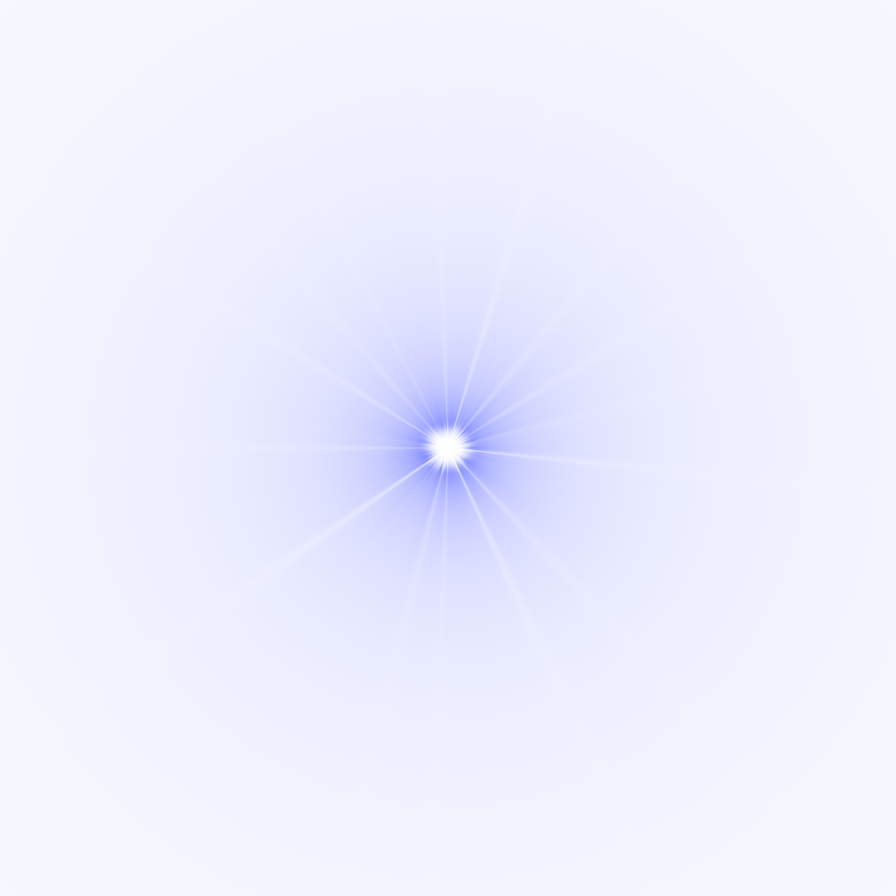
Reproduce this background procedurally as a Shadertoy shader.

```glsl
// A white starburst in a blue-violet halo that fades to a pale lilac field.
// The halo is a softened power law of the radius; a few main rays and
// periodic angular noise thin its tint and give the core a spiky rim.

#define CENTER vec2(0.5, 0.5)
#define HALO_GAIN 0.0268
#define HALO_FALLOFF 0.83
#define HALO_SOFTNESS 0.02
#define TINT_ABSORB vec3(1.0, 0.92, 0.0)
#define CORE_RADIUS 0.0245
#define CORE_SPIKES 0.38
#define RAY_REACH 0.14
#define FINE_RAY_GAIN 0.28
#define FINE_RAY_REACH 0.085

const float TAU = 6.283185;
const int RAY_COUNT = 15;

// Main rays: direction in degrees, half width in degrees, strength
const vec3 RAYS[RAY_COUNT] = vec3[](
    vec3( 14.0, 2.2, 0.25), vec3( 32.0, 2.0, 0.40), vec3( 50.0, 2.0, 0.35),
    vec3( 73.0, 1.5, 0.60), vec3( 92.0, 1.4, 0.38), vec3(117.0, 1.5, 0.25),
    vec3(131.0, 1.6, 0.30), vec3(148.0, 1.7, 0.50), vec3(180.0, 1.5, 0.38),
    vec3(215.0, 1.7, 0.75), vec3(256.0, 1.8, 0.35), vec3(268.0, 1.4, 0.35),
    vec3(295.0, 1.7, 0.65), vec3(313.0, 2.0, 0.42), vec3(354.0, 1.4, 0.60)
);

float hash(float n) {
    n = fract(n * 0.1031);
    n *= n + 33.33;
    n *= n + n;
    return fract(n);
}

// Smooth value noise that closes on itself after one turn
float angularNoise(float turn, float cells, float seed) {
    float x = fract(turn) * cells;
    float cell = floor(x);
    float t = smoothstep(0.0, 1.0, x - cell);
    float a = hash(mod(cell, cells) + seed);
    float b = hash(mod(cell + 1.0, cells) + seed);
    return mix(a, b, t);
}

// Sum of the main rays in one direction
float mainRays(float angle) {
    float sum = 0.0;
    for (int i = 0; i < RAY_COUNT; i++) {
        float offset = angle - radians(RAYS[i].x);
        offset = mod(offset + 0.5 * TAU, TAU) - 0.5 * TAU;
        float q = offset / radians(RAYS[i].y);
        sum += RAYS[i].z * exp(-q * q);
    }
    return min(sum, 0.9);
}

void mainImage(out vec4 fragColor, in vec2 fragCoord) {
    float side = min(iResolution.x, iResolution.y);
    vec2 p = (fragCoord - CENTER * iResolution.xy) / side;
    float r = max(length(p), 1e-5);
    float angle = atan(p.y, p.x + (abs(p.x) < 1e-6 ? 1e-6 : 0.0));
    float turn = angle / TAU;

    // Halo: how much tint is taken out of white
    float softRadius = length(vec2(r, HALO_SOFTNESS));
    float halo = HALO_GAIN * pow(softRadius, -HALO_FALLOFF);

    // Rays: strong streaks and finer strands around them
    float rays = mainRays(angle);
    float strands = 0.6 * angularNoise(turn, 46.0, 17.0)
                  + 0.4 * angularNoise(turn, 96.0, 211.0);
    float lift = rays * exp(-r / RAY_REACH)
               + FINE_RAY_GAIN * (strands - 0.5) * exp(-r / FINE_RAY_REACH);
    halo *= 1.0 - clamp(lift, -0.3, 0.95);

    // Core: white disc whose rim is pushed out along the rays
    float spikes = 0.55 * rays + 0.9 * (strands - 0.5);
    float rim = CORE_RADIUS * (1.0 + CORE_SPIKES * spikes);
    float core = exp(-pow(r / rim, 5.0));
    halo *= 1.0 - core;

    fragColor = vec4(clamp(1.0 - halo * TINT_ABSORB, 0.0, 1.0), 1.0);
}
```
